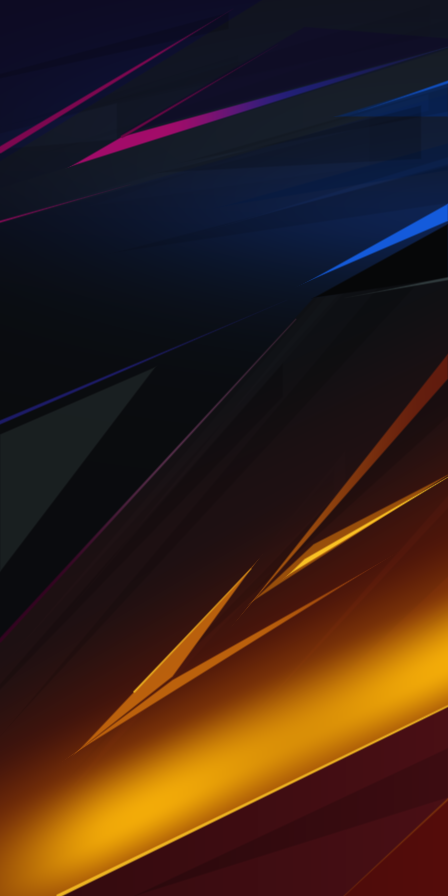
A WebGL 2 fragment shader for this background:

```glsl
#version 300 es
precision highp float;
// Draws sharp dark shards with magenta and blue streaks above a golden glow.
uniform vec2 u_resolution;
out vec4 fragColor;

// Tunable colours
const vec3 NAVY = vec3(0.05, 0.04, 0.13);
const vec3 BLACK = vec3(0.04, 0.045, 0.055);
const vec3 SLATE = vec3(0.11, 0.135, 0.14);
const vec3 DEEP_BLUE = vec3(0.015, 0.17, 0.46);
const vec3 BRIGHT_BLUE = vec3(0.08, 0.38, 0.92);
const vec3 VIOLET = vec3(0.14, 0.13, 0.55);
const vec3 MAGENTA = vec3(0.70, 0.04, 0.44);
const vec3 MAUVE = vec3(0.36, 0.19, 0.31);
const vec3 PLUM = vec3(0.115, 0.062, 0.07);
const vec3 RUST = vec3(0.32, 0.085, 0.035);
const vec3 AMBER = vec3(0.62, 0.30, 0.025);
const vec3 GOLD = vec3(0.95, 0.67, 0.03);
const vec3 FLAME = vec3(0.78, 0.41, 0.05);
const vec3 SPARK = vec3(0.98, 0.76, 0.14);
const vec3 MAROON = vec3(0.25, 0.05, 0.07);
// Tunable layout; lines hold start.xy, end.xy
const float SHARD_COUNT = 12.0;
const float SHARD_CONTRAST = 0.2;
const vec4 RIM = vec4(0.13, 0.0, 1.0, 0.424);
const vec4 LOW_RIM = vec4(0.768, 0.0, 1.0, 0.216);
const vec2 APEX = vec2(0.70, 1.335);
const vec2 UPPER_TIP = vec2(0.565, 0.659);
const vec2 LOWER_TIP = vec2(0.177, 0.326);

vec2 p;   // point: x 0..1, y 0..2
float aa; // smoothed edge width
vec3 c;   // colour painted so far

void paint(vec3 colour, float cover) { c = mix(c, colour, cover); }

float hash(float n) {
    n = fract(n * 0.1031);
    n *= n + 33.33;
    return fract(n * (n + n));
}

// Signed distance to a line, positive above it
float side(vec2 q, vec2 a, vec2 b) {
    vec2 d = normalize(b - a);
    return dot(q - a, vec2(-d.y, d.x));
}

float above(vec4 l) { return smoothstep(-aa, aa, side(p, l.xy, l.zw)); }

// Filled triangle, either winding
float tri(vec2 a, vec2 b, vec2 e) {
    float s = sign(side(e, a, b));
    float d = min(s * side(p, a, b), min(s * side(p, b, e), s * side(p, e, a)));
    return smoothstep(-aa, aa, d);
}

// Line whose half width goes from w0 to w1
float streak(vec4 l, float w0, float w1) {
    vec2 d = l.zw - l.xy, q = p - l.xy;
    float t = clamp(dot(q, d) / dot(d, d), 0.0, 1.0);
    float w = mix(w0, w1, t);
    return min(1.0, w / aa + 0.15) * smoothstep(w + aa, w - aa, length(q - d * t));
}

// Brightness of random slivers along a slope
float shards(float slope, float low, float high, float seed) {
    float light = 1.0;
    for (float i = 0.0; i < SHARD_COUNT; i++) {
        float k = seed + i * 7.0;
        vec2 tip = vec2(hash(k) * 0.9 - 0.2, mix(low, high, hash(k + 1.0)));
        vec2 end = tip + (0.4 + 0.7 * hash(k + 2.0)) * vec2(1.0, slope * (0.85 + 0.3 * hash(k + 3.0)));
        float cover = tri(tip, end, end - vec2(0.0, 0.03 + 0.09 * hash(k + 4.0)));
        light += cover * SHARD_CONTRAST * (hash(k + 5.0) * 2.0 - 1.0);
    }
    return max(light, 0.5);
}

// Night side: navy corner, slate bands, blue light from the right
void paintCool() {
    c = mix(BLACK, NAVY, smoothstep(1.3, 1.9, p.y));
    vec2 q = (p - vec2(1.05, 1.61)) * vec2(1.25, 3.8);
    c += DEEP_BLUE * 0.65 * exp(-dot(q, q));
    float fade = smoothstep(-0.3, 0.8, p.x);
    paint(SLATE * 0.7, 0.6 * (1.0 - above(vec4(0.0, 1.64, 0.52, 1.96))) * smoothstep(1.45, 1.7, p.y));
    paint(NAVY * 1.2, 0.8 * tri(vec2(0.27, 1.70), vec2(0.68, 1.94), vec2(1.05, 1.91)));
    paint(SLATE, 0.5 * fade * above(vec4(0.0, 1.50, 1.0, 1.79)) * (1.0 - above(vec4(0.0, 1.58, 1.0, 1.89))));
    paint(DEEP_BLUE, 0.6 * fade * tri(vec2(0.75, 1.74), vec2(1.0, 1.817), vec2(1.0, 1.74)));
    paint(DEEP_BLUE * 0.55, 0.5 * fade * tri(vec2(0.5, 1.54), vec2(1.0, 1.68), vec2(1.0, 1.62)));
    c *= shards(0.3, 1.3, 1.8, 3.0);
    paint(BLACK * 0.6, tri(APEX, vec2(1.0, 1.50), vec2(1.0, 1.37)));
    paint(SLATE, 0.85 * tri(vec2(0.0, 1.03), vec2(0.346, 1.18), vec2(0.0, 0.724)));
}

// Ember side: height above the rim sets the heat
void paintWarm() {
    float h = p.y - (p.x - RIM.x) * RIM.w / (RIM.z - RIM.x);
    c = mix(PLUM, BLACK * 1.4, smoothstep(0.65, 1.0, h));
    paint(RUST, smoothstep(0.72, 0.3, h + 0.10 * (1.0 - p.x)));
    c *= shards(1.1, 0.1, 0.9, 91.0);
    float dim = smoothstep(-0.15, 0.25, p.x);
    paint(AMBER, smoothstep(0.40, 0.12, h) * mix(0.5, 1.0, dim));
    float core = smoothstep(-0.04, 0.09, h) * smoothstep(0.27, 0.10, h);
    paint(GOLD, core * dim * (0.85 + 0.15 * cos(9.0 * (p.x - 0.32))));
    vec3 under = mix(RUST * vec3(0.9, 0.5, 1.0), MAROON, above(LOW_RIM));
    under *= 0.75 + 0.4 * p.x - 0.2 * tri(vec2(0.3, 0.0), vec2(1.0, 0.33), vec2(1.0, 0.22));
    paint(under, 1.0 - above(RIM));
    paint(AMBER, 0.6 * streak(LOW_RIM, 0.001, 0.002));
}

void paintNeon() {
    vec3 neon = mix(MAGENTA, VIOLET, smoothstep(0.35, 0.68, p.x));
    float fade = 0.9 - 0.6 * smoothstep(0.5, 1.0, p.x);
    paint(neon, fade * tri(vec2(0.161, 1.63), vec2(0.273, 1.695), vec2(1.0, 1.895)));
    paint(MAGENTA * 0.7, streak(vec4(0.0, 1.665, 0.52, 1.98), 0.007, 0.0));
    paint(MAGENTA * 0.6, streak(vec4(0.273, 1.695, 0.62, 1.90), 0.003, 0.0));
    paint(MAGENTA * 0.8, streak(vec4(0.0, 1.505, 0.29, 1.588), 0.002, 0.0));
    paint(BRIGHT_BLUE, 0.9 * tri(vec2(0.70, 1.378), vec2(1.0, 1.545), vec2(1.0, 1.507)));
    paint(BRIGHT_BLUE * 0.8, streak(vec4(0.80, 1.75, 1.0, 1.817), 0.0, 0.003));
    paint(VIOLET, 0.7 * streak(vec4(0.0, 1.057, 0.64, 1.33), 0.004, 0.0));
    paint(SLATE * 1.7, streak(vec4(0.77, 1.335, 1.0, 1.378), 0.0, 0.003));
    vec3 seam = mix(MAGENTA * 0.3, MAUVE, smoothstep(0.1, 0.4, p.x));
    paint(seam, 0.9 * streak(vec4(0.0, 0.57, 0.66, 1.287), 0.004, 0.001));
}

// Two golden arrowheads and the rim
void paintGold() {
    vec3 arm = mix(FLAME, RUST * 1.4, smoothstep(0.55, 1.0, p.x));
    paint(arm, 0.8 * tri(UPPER_TIP, vec2(1.0, 1.21), vec2(1.0, 1.155)));
    paint(FLAME * 0.85, 0.85 * tri(UPPER_TIP, vec2(0.70, 0.785), vec2(1.0, 0.94)));
    paint(SPARK, tri(vec2(0.645, 0.718), vec2(0.68, 0.752), vec2(1.0, 0.935)));
    paint(arm, 0.9 * tri(LOWER_TIP, vec2(0.385, 0.482), vec2(0.815, 0.724)));
    paint(FLAME, 0.9 * tri(LOWER_TIP, vec2(0.565, 0.737), vec2(0.385, 0.49)));
    paint(SPARK, streak(vec4(0.3, 0.456, 0.56, 0.73), 0.002, 0.001));
    paint(SPARK, 0.9 * streak(RIM, 0.004, 0.002));
}

void main() {
    p = gl_FragCoord.xy / u_resolution * vec2(1.0, 2.0);
    aa = 1.2 / u_resolution.x;
    paintWarm();
    vec3 warm = c;
    paintCool();
    float cool = above(p.x < APEX.x ? vec4(0.0, 0.57, APEX) : vec4(APEX, 1.0, 1.38));
    c = mix(warm, c, cool);
    paintNeon();
    paintGold();
    fragColor = vec4(c, 1.0);
}
```
